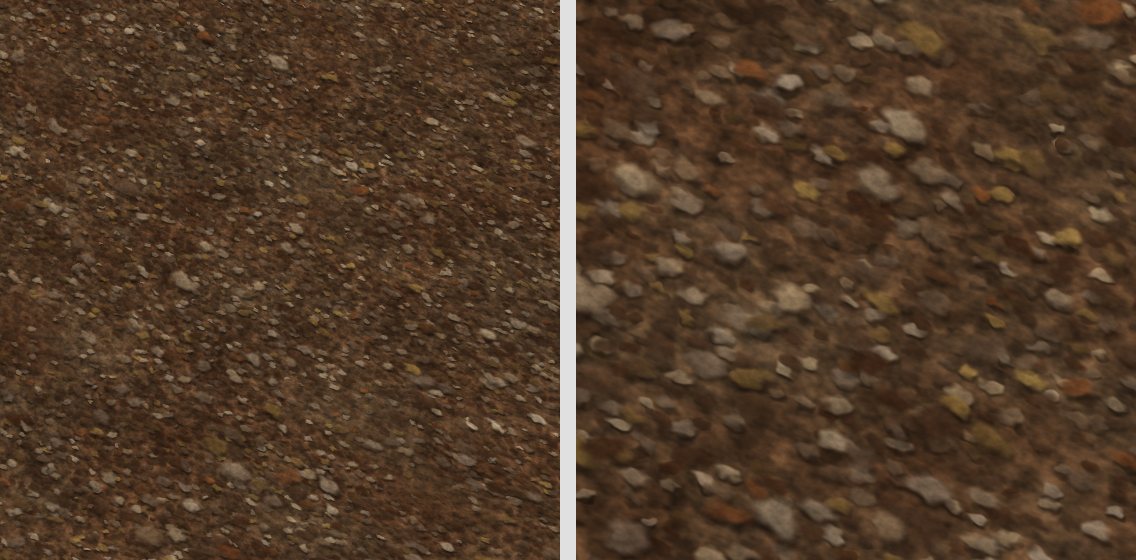
Left, the full canvas; right, a detail of the centre.
Write a WebGL 1 fragment shader that draws this texture.

```glsl
precision highp float;
// Damp gravelly soil seen at a slant: brown earth with faint rusty patches,
// mottled by gradient noise and strewn with soft tilted pebbles. Three layers
// of jittered cells hold the pebbles; they shrink towards the far (upper) edge.
uniform vec2 u_resolution;

#define SLANT -0.40        // direction of the long axes, in radians
#define STRETCH 1.60       // flattening of the pebbles
#define PERSPECTIVE 0.50   // extra density at the far edge
#define FINE_CELLS 47.0
#define MEDIUM_CELLS 29.0
#define COARSE_CELLS 18.0
#define PATCH_CELLS 3.5
#define GRAIN 0.62         // strength of the streaks in the earth
#define MOTTLE 0.26        // strength of the broad light and dark areas
#define SHADOW 0.42
#define SOFTNESS 0.50      // width of pebble edges, as a share of the radius

vec2 hash2(vec2 p) {
  vec3 q = fract(p.xyx * vec3(0.1031, 0.1030, 0.0973));
  q += dot(q, q.yzx + 33.33);
  return fract((q.xx + q.yz) * q.zy);
}

float cornerSlope(vec2 corner, vec2 offset) {
  float angle = 6.2832 * hash2(corner).x;
  return dot(vec2(cos(angle), sin(angle)), offset);
}

float gradientNoise(vec2 p) {
  vec2 i = floor(p), f = fract(p);
  vec2 w = f * f * f * (f * (f * 6.0 - 15.0) + 10.0);
  vec2 e = vec2(1.0, 0.0);
  float low = mix(cornerSlope(i, f), cornerSlope(i + e, f - e), w.x);
  float high = mix(cornerSlope(i + e.yx, f - e.yx), cornerSlope(i + 1.0, f - 1.0), w.x);
  return mix(low, high, w.y);
}

float fbm(vec2 p) {
  float sum = 0.0, amplitude = 1.0;
  for (int i = 0; i < 3; i++) {
    sum += amplitude * gradientNoise(p);
    p = p * 2.03 + 17.3;
    amplitude *= 0.6;
  }
  return sum;
}

// Dark earthy stones are common, pale, ochre and rusty ones are rarer.
vec3 stoneColor(float tone, float hue, float bias) {
  vec3 pale = mix(vec3(0.61, 0.52, 0.39), vec3(0.57, 0.51, 0.45), hue);
  pale = mix(pale, vec3(0.53, 0.41, 0.21), step(0.74, hue));
  pale = mix(pale, vec3(0.46, 0.26, 0.13), step(0.94, hue));
  vec3 dark = mix(vec3(0.215, 0.12, 0.065), vec3(0.215, 0.15, 0.10), hue);
  return mix(dark, pale, pow(tone, bias));
}

float pebbleMask(vec2 d, float radius) {
  return 1.0 - smoothstep(1.0 - SOFTNESS, 1.0 + 0.3 * SOFTNESS, length(d) / radius);
}

// Lays one layer of pebbles and their shadows over the ground.
vec3 addPebbles(vec3 ground, vec2 p, float presence, float bias) {
  vec2 cell = floor(p);
  vec2 wobble = 0.26 * vec2(gradientNoise(p * 2.3), gradientNoise(p * 2.3 + 41.0));
  for (int y = -1; y <= 1; y++) {
    for (int x = -1; x <= 1; x++) {
      vec2 id = cell + vec2(float(x), float(y));
      vec2 kind = hash2(id + 71.0), look = hash2(id + 139.0);
      vec2 d = p - id - 0.15 - 0.7 * hash2(id) + wobble;
      float turn = 1.9 * (kind.y - 0.5), c = cos(turn), s = sin(turn);
      mat2 spin = mat2(c, -s, s, c);
      vec2 squash = vec2(0.85, 0.9 + 0.6 * look.y);
      float radius = mix(0.28, 0.56, fract(kind.y * 7.31));
      float present = step(kind.x, presence);
      float shade = pebbleMask(spin * (d - vec2(0.10, -0.24)) * squash, radius);
      float body = pebbleMask(spin * d * squash, radius);
      vec3 color = stoneColor(look.x, fract(look.y * 5.7 + kind.y), bias);
      color *= 1.0 + 0.16 * clamp(d.y / radius, -1.0, 1.0);
      ground *= 1.0 - SHADOW * shade * present * (0.3 + 0.7 * look.x);
      ground = mix(ground, color, 0.9 * body * present);
    }
  }
  return ground;
}

void main() {
  vec2 uv = gl_FragCoord.xy / u_resolution.y;

  // Ground plane, turned so that x runs along the pebbles.
  vec2 plane = vec2((uv.x - 0.5) * (1.0 + PERSPECTIVE * uv.y),
                    uv.y + 0.5 * PERSPECTIVE * uv.y * uv.y);
  float c = cos(SLANT), s = sin(SLANT);
  vec2 p = vec2(c * plane.x + s * plane.y, c * plane.y - s * plane.x);
  p = p * vec2(1.0, STRETCH) + 3.0;

  // Earth with broad, faint rusty and olive patches.
  float rust = smoothstep(-0.6, 0.6, fbm(p * PATCH_CELLS));
  float bare = smoothstep(0.05, 0.60, fbm(p * PATCH_CELLS * 0.8 + 9.0));
  vec3 earth = mix(vec3(0.290, 0.217, 0.148), vec3(0.305, 0.202, 0.128), rust);
  vec3 color = earth * (1.0 + GRAIN * fbm(p * FINE_CELLS * 0.8));

  // Gravel, thinner on bare patches.
  color = addPebbles(color, p * FINE_CELLS, 0.80 - 0.35 * bare, 2.0);
  color = addPebbles(color, p * MEDIUM_CELLS + 23.0, 0.40 - 0.25 * bare, 1.9);
  color = addPebbles(color, p * COARSE_CELLS + 57.0, 0.08 - 0.05 * bare, 1.1);

  // Earth film on bare patches; shade that grows redder as it deepens.
  color = mix(color, earth, 0.10 + 0.24 * bare);
  float light = MOTTLE * (fbm(p * PATCH_CELLS * 1.3 + 31.0) + 0.8 * fbm(p * 12.0));
  color *= 1.04 + light * vec3(0.85, 1.0, 1.12);

  // Fine grit over everything.
  color *= 1.0 + 0.36 * GRAIN * fbm(p * FINE_CELLS * 1.7 + 5.0);
  gl_FragColor = vec4(clamp(color, 0.0, 1.0), 1.0);
}
```
